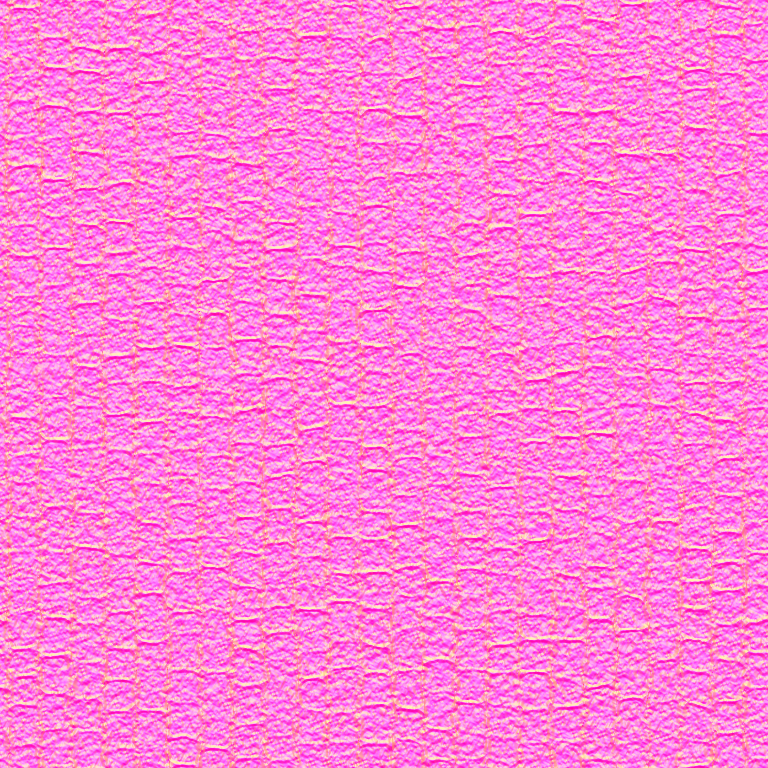
A three.js fragment shader for this texture map:

```glsl
// Slope map of rough paving: upright columns of uneven, rounded stones.
// A wrapping height field (stones, joints, grain) is differenced into a normal;
// the vertical slope drives green, the facing drives blue, red stays full.
#define COLUMNS 24.0
#define MIN_ROWS 21.0
#define ROW_SPREAD 4.0
#define COLUMN_SHIFT 0.0104
#define JOINT 0.004
#define CORNER 0.0085
#define DEPTH 0.0046
#define WOBBLE 0.006
#define GRAIN 0.0054
#define SIDE_SLOPE 1.8
#define JOINT_TINT 0.07
#define STEP 0.0008

varying vec2 vUv;

float hash(vec2 p) {
  return fract(sin(dot(p, vec2(127.1, 311.7))) * 43758.5453);
}

// Value noise that wraps after a whole number of cells
float noise(vec2 p, float period) {
  vec2 i = floor(p);
  vec2 f = fract(p);
  f = f * f * f * (f * (f * 6.0 - 15.0) + 10.0);
  vec2 a = mod(i, period);
  vec2 b = mod(i + 1.0, period);
  return mix(mix(hash(a), hash(vec2(b.x, a.y)), f.x),
             mix(hash(vec2(a.x, b.y)), hash(b), f.x), f.y);
}

// Noise on a slanted lattice; whole-number slants keep it wrapping
float slantNoise(vec2 p, float cells) {
  return noise(cells * vec2(2.0 * p.x + p.y, 2.0 * p.y - p.x), cells);
}

vec2 wander(vec2 p, float cells) {
  return vec2(noise(p * cells, cells),
              noise(p * cells + vec2(7.0, 3.0), cells)) - 0.5;
}

// Position of a stone's lower edge within its row (x) and joint strength (y)
vec2 stoneEdge(float column, float row, float rows, float across) {
  vec2 id = vec2(column + 31.0, mod(row, rows));
  float tilt = (hash(id + 57.0) - 0.5) * (across - 0.5) * 0.2;
  return vec2(0.2 + 0.4 * hash(id) + tilt, mix(0.25, 1.3, hash(id + 113.0)));
}

// Height (x) and upright joint coverage (y)
vec2 surface(vec2 p) {
  vec2 w = p + WOBBLE * wander(p, 26.0) + 0.45 * WOBBLE * wander(p, 75.0);

  // Column and its own row count
  float x = (w.x - COLUMN_SHIFT) * COLUMNS;
  float column = mod(floor(x), COLUMNS);
  float across = fract(x);
  float rows = MIN_ROWS + floor(ROW_SPREAD * hash(vec2(column, 5.0)));

  // Stone between two jittered edges
  float y = w.y * rows + hash(vec2(column, 17.0));
  float row = floor(y);
  if (y < row + stoneEdge(column, row, rows, across).x) row -= 1.0;
  vec2 low = stoneEdge(column, row, rows, across);
  vec2 high = stoneEdge(column, row + 1.0, rows, across);
  float below = (y - row - low.x) / rows;
  float above = (row + 1.0 + high.x - y) / rows;

  // Rounded outline, each stone a little narrower or wider
  float side = min(across, 1.0 - across) / COLUMNS;
  float inset = 0.002 * (hash(vec2(column, mod(row, rows) + 71.0)) - 0.5);
  float end = min(below, above);
  vec2 q = max(CORNER - vec2((side + inset) * 0.65, end), 0.0);
  float groove = 1.0 - smoothstep(0.0, JOINT, CORNER - length(q));
  float strength = below < above ? low.y : high.y;
  strength = mix(strength, 0.75, smoothstep(0.003, 0.012, end));

  // Grain, rougher in the upright joints
  float upright = 1.0 - smoothstep(0.001, 0.0075, side);
  float grain = slantNoise(w, 64.0) + 0.64 * slantNoise(p.yx, 125.0);
  grain *= GRAIN * (1.0 + 0.2 * upright);
  return vec2(grain - DEPTH * strength * groove, upright);
}

void main() {
  vec2 right = surface(vUv + vec2(STEP, 0.0));
  vec2 left = surface(vUv - vec2(STEP, 0.0));
  vec2 up = surface(vUv + vec2(0.0, STEP));
  vec2 down = surface(vUv - vec2(0.0, STEP));

  vec2 slope = vec2(right.x - left.x, up.x - down.x) / (2.0 * STEP);
  slope.x *= SIDE_SLOPE;
  vec3 normal = normalize(vec3(slope, 1.0));
  float upright = 0.25 * (right.y + left.y + up.y + down.y);

  float green = 0.5 + 0.5 * normal.y + 0.03 * upright;
  float blue = 0.5 + 0.5 * normal.z - JOINT_TINT * upright;
  gl_FragColor = vec4(1.0, clamp(green, 0.0, 1.0), blue, 1.0);
}
```
